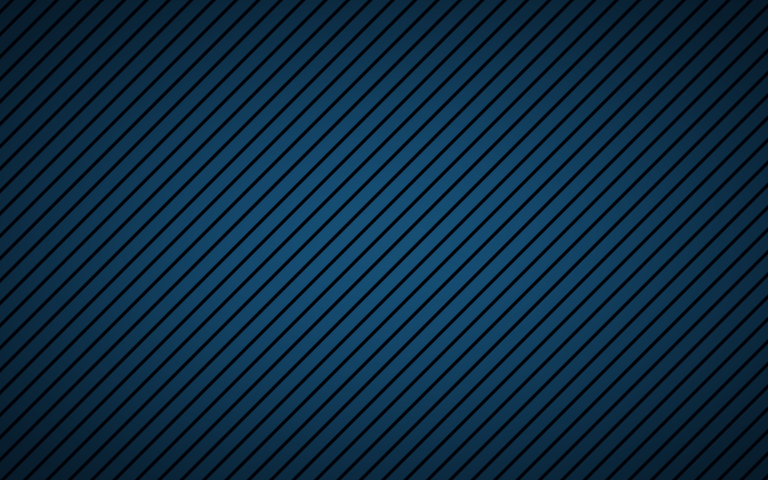
Write a Shadertoy shader that draws this pattern.

```glsl
// Distance to the nearest 45 degree line, in canvas heights
float diagonalLines(vec2 p, float spacing) {
    float across = (p.x - p.y + 0.9744) / spacing;
    return abs(fract(across + 0.5) - 0.5) * spacing * 0.7071;
}

void mainImage(out vec4 fragColor, in vec2 fragCoord) {
    vec2 p = fragCoord / iResolution.y;
    float pixel = 1.0 / iResolution.y;

    // Blue ground, darkening in an ellipse towards the corners
    float radius = length(fragCoord / iResolution.xy * 2.0 - 1.0);
    vec3 color = mix(vec3(0.085, 0.305, 0.455), vec3(0.025, 0.095, 0.15),
                     smoothstep(0.05, 1.6, radius));

    // Thin dark lines, a little over 34 across the width
    float dist = diagonalLines(p, 1.6 / 34.3);
    float line = 1.0 - smoothstep(-0.8 * pixel, 0.8 * pixel, dist - 0.0034);
    color = mix(color, vec3(0.0, 0.008, 0.03), line);

    fragColor = vec4(color, 1.0);
}
```
